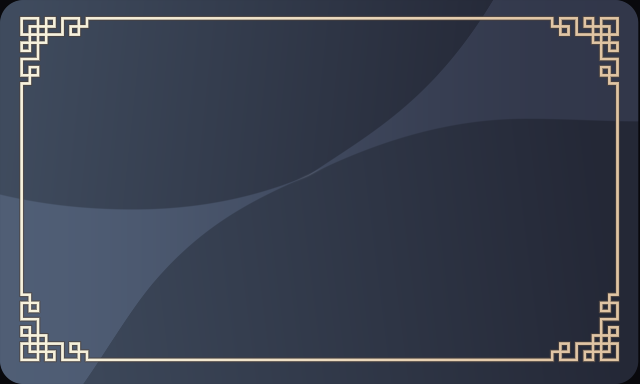
This background is drawn by a Shadertoy shader. Its source:

```glsl
// A dark slate card with two crossing curved sheets and a gilded fret frame.
// The curves are Hermite pieces; the frame is a right-angled walk on a small
// grid, folded by symmetry into all four corners.

const vec2 CANVAS = vec2(768.0, 462.0);        // design units
const vec2 CARD_HALF = vec2(383.0, 231.0);
const float CARD_RADIUS = 28.0;
const vec2 FRAME_CENTER = vec2(383.5, 234.5);
const vec2 FRAME_HALF = vec2(359.5, 207.5);    // outer edge of the frame
const float FRET_PITCH = 9.8;
const float LINE_HALF = 1.75;
const vec2 CROSSING = vec2(370.0, 251.0);      // where the sheets meet

const vec3 OUTSIDE = vec3(0.035, 0.037, 0.05);
const vec3 SLATE_LIGHT = vec3(0.248, 0.295, 0.368);
const vec3 SLATE_DARK = vec3(0.140, 0.155, 0.212);
const vec3 BAND_LIGHT = vec3(0.312, 0.368, 0.460);
const vec3 BAND_DARK = vec3(0.196, 0.217, 0.292);
const vec3 CREAM = vec3(0.97, 0.95, 0.87);
const vec3 TAN = vec3(0.88, 0.77, 0.64);
const vec3 BRONZE = vec3(0.29, 0.25, 0.23);

// Height at x of a Hermite piece; each end is (x, y, slope).
float hermite(float x, vec3 a, vec3 b) {
    float w = b.x - a.x;
    float t = clamp((x - a.x) / w, 0.0, 1.0);
    float s = 1.0 - t;
    return mix(a.y, b.y, t * t * (3.0 - 2.0 * t)) + w * t * s * (a.z * s - b.z * t);
}

// Sagging curve that climbs to the top edge.
float risingCurve(float x) {
    vec3 sag = vec3(160.0, 210.0, 0.0);
    if (x < sag.x) return hermite(x, vec3(0.0, 228.0, -0.24), sag);
    if (x < CROSSING.x) return hermite(x, sag, vec3(CROSSING, 0.42));
    return hermite(x, vec3(CROSSING, 0.68), vec3(596.0, 469.0, 1.7));
}

// Curve that leaves the bottom edge and levels out on the right.
float levelingCurve(float x) {
    vec3 bend = vec3(185.0, 123.0, 1.17);
    vec3 crest = vec3(625.0, 319.0, 0.01);
    if (x < bend.x) return hermite(x, vec3(97.0, -4.0, 1.4), bend);
    if (x < CROSSING.x) return hermite(x, bend, vec3(CROSSING, 0.45));
    if (x < crest.x) return hermite(x, vec3(CROSSING, 0.5), crest);
    return hermite(x, crest, vec3(768.0, 316.0, 0.0));
}

float boxDistance(vec2 p, vec2 halfSize) {
    vec2 d = abs(p) - halfSize;
    return length(max(d, 0.0)) + min(max(d.x, d.y), 0.0);
}

// Square-ended stroke along an axis-aligned segment.
float stroke(vec2 p, vec2 a, vec2 b) {
    return boxDistance(p - 0.5 * (a + b), 0.5 * abs(b - a) + LINE_HALF);
}

// Signed steps alternate between the two axes, starting along x.
float fretDistance(vec2 q) {
    const float hook[11] = float[](-32.0, 1.0, -2.0, 1.0, 1.0, -2.0,
                                   -2.0, 2.0, -3.0, -2.0, -2.0);
    const float knot[4] = float[](3.0, -1.0, -1.0, 3.0);
    float d = 1e5;
    vec2 pen = vec2(40.0, 0.0);
    for (int i = 0; i < 15; i++) {
        if (i == 11) pen = vec2(1.0);
        int k = i < 11 ? i : i - 11;
        float amount = i < 11 ? hook[i] : knot[k];
        vec2 next = pen + amount * (k % 2 == 0 ? vec2(1.0, 0.0) : vec2(0.0, 1.0));
        d = min(d, stroke(q, pen * FRET_PITCH, next * FRET_PITCH));
        pen = next;
    }
    return d;
}

void mainImage(out vec4 fragColor, in vec2 fragCoord) {
    vec2 p = fragCoord / iResolution.xy * CANVAS;
    float px = CANVAS.y / iResolution.y;
    float across = p.x / CANVAS.x;

    // Sheets: each has its own sideways gradient.
    float slant = (p.y / CANVAS.y - 0.5) * 0.08;
    vec3 upper = mix(SLATE_LIGHT, SLATE_DARK, clamp(p.x / 610.0 - slant, 0.0, 1.0));
    vec3 lower = mix(SLATE_LIGHT, SLATE_DARK, clamp(across * 1.06 + slant, 0.0, 1.0));
    vec3 band = mix(BAND_LIGHT, BAND_DARK, smoothstep(0.0, 0.95, across));
    float aboveRising = p.y - risingCurve(p.x);
    float aboveLeveling = p.y - levelingCurve(p.x);
    float edge = px * 0.9;
    vec3 color = mix(lower, band, smoothstep(-edge, edge, aboveLeveling));
    color = mix(color, upper, smoothstep(-edge, edge, aboveRising));

    // Faint glint where the sheets touch.
    float glint = exp(-pow((p.x - CROSSING.x) / 13.0, 2.0) - pow(aboveLeveling / 1.4, 2.0));
    color += 0.08 * glint;

    // Frame: fold the four corners, then each corner about its diagonal.
    vec2 q = FRAME_HALF - abs(p - FRAME_CENTER) - 2.0;
    q = q.x < q.y ? q.yx : q;
    float fret = fretDistance(q);
    vec3 gold = mix(CREAM, TAN, smoothstep(0.0, 1.0, across));
    gold = mix(gold, gold * 0.82, smoothstep(-1.0, 0.0, fret));
    color = mix(color, BRONZE, 0.75 * (1.0 - smoothstep(0.3, 2.0, fret)));
    color = mix(color, gold, 1.0 - smoothstep(-0.5 * px, 0.5 * px, fret));

    // Rounded card on a near-black ground.
    float card = boxDistance(p - CARD_HALF, CARD_HALF - CARD_RADIUS) - CARD_RADIUS;
    color = mix(color, OUTSIDE, smoothstep(-0.6 * px, 0.6 * px, card));
    fragColor = vec4(color, 1.0);
}
```
